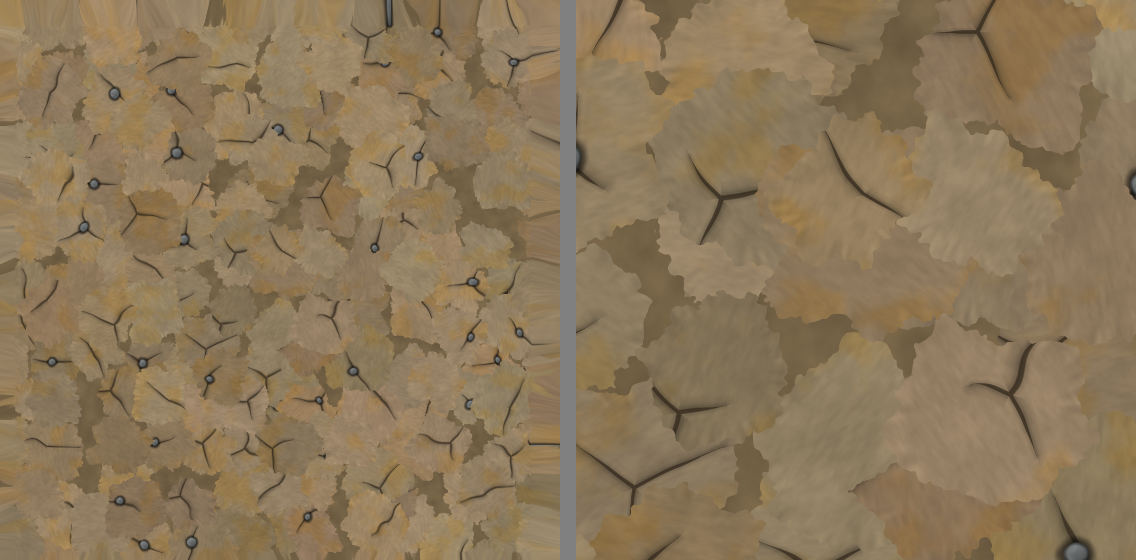
Left: the whole. Right: its middle third, enlarged.
Write a Shadertoy shader that draws this texture.

```glsl
struct Shard { vec2 local; vec4 seed; float edge; float rank; };

vec4 hash4(vec2 p) {
    vec4 h = fract(p.xyxy * vec4(0.1031, 0.1030, 0.0973, 0.1099));
    h += dot(h, h.wzxy + 33.33);
    return fract((h.xxyz + h.yzzw) * h.zywx);
}

float noise(vec2 p) {
    vec2 i = floor(p), f = fract(p);
    f = f * f * (3.0 - 2.0 * f);
    return mix(mix(hash4(i).x, hash4(i + vec2(1, 0)).x, f.x),
               mix(hash4(i + vec2(0, 1)).x, hash4(i + vec2(1, 1)).x, f.x), f.y);
}

float fbm(vec2 p) {
    float sum = 0.0, amp = 0.5;
    for (int i = 0; i < 4; i++) {
        sum += amp * noise(p);
        p = mat2(1.6, 1.2, -1.2, 1.6) * p + 7.3;
        amp *= 0.5;
    }
    return sum / 0.94;
}

mat2 turn(float a) { return mat2(cos(a), sin(a), -sin(a), cos(a)); }

// Signed distance to a blocky outline with a ragged rim
float outline(vec2 q, vec4 seed) {
    vec2 dir = normalize(q + 1e-5), off = seed.xy * 90.0;
    vec2 b = abs(turn(seed.z * 6.28) * q) * vec2(1.0, 0.85 + 0.35 * seed.w);
    float radius = mix(0.042, 0.058, seed.y);
    radius += 0.020 * (noise(dir * 2.2 + off) - 0.5);
    radius += 0.009 * (noise(dir * 7.0 + off) - 0.5);
    radius += 0.004 * (noise(q * 330.0 + off) - 0.5);
    return pow(dot(b * b * b, vec2(1)), 1.0 / 3.0) - radius;
}

// Grey pebble with a dark rim and light from the upper left
vec3 addPebble(vec3 col, vec2 q, vec4 seed, float px) {
    float radius = mix(0.006, 0.010, seed.y);
    vec2 b = turn(seed.x * 6.28) * q * vec2(1.0, 1.0 + 0.4 * seed.z);
    float d = length(b) - radius + 0.002 * (noise(q * 160.0 + seed.xy * 50.0) - 0.5);
    col *= 1.0 - 0.55 * smoothstep(0.006, 0.0, d);
    float light = dot(q, vec2(-0.6, 0.8)) / radius;
    vec3 grey = vec3(0.41, 0.42, 0.42) + 0.13 * light + 0.08 * (fbm(q * 300.0) - 0.5);
    grey *= 1.0 - 0.5 * smoothstep(-0.0025, 0.0, d);
    return mix(col, grey, smoothstep(px, -px, d));
}

// Sandstone surface of one shard, with its cracks
vec3 stone(Shard s, float px) {
    vec2 q = s.local, off = s.seed.zw * 70.0;
    vec4 r = hash4(s.seed.xy * 517.0 + 3.0), t = hash4(s.seed.zw * 431.0 + 9.0);
    vec3 col = mix(vec3(0.57, 0.48, 0.35), vec3(0.565, 0.485, 0.39), r.x);
    col = mix(col, vec3(0.60, 0.53, 0.415), 0.7 * r.y);
    col *= 0.90 + 0.17 * r.z;
    col += vec3(0.012, -0.005, -0.006) * (r.w * 2.0 - 1.0);

    // Ochre stains, brushed grain and rim facets
    float stain = fbm(q * 28.0 + off);
    col = mix(col, col * vec3(1.03, 0.97, 0.80), smoothstep(0.48, 0.75, stain));
    col *= 1.0 + 0.16 * (fbm(q * 45.0 + off + 20.0) - 0.5);
    vec2 g = turn(t.x * 6.28) * q;
    col *= 1.0 + 0.13 * (fbm(g * vec2(130.0, 330.0) + off) - 0.5);
    float facet = noise(normalize(q + 1e-5) * 11.0 + off) - 0.5;
    col *= 1.0 + 0.14 * facet * smoothstep(-0.014, -0.003, s.edge);

    // Two or three bent cracks meeting at a joint
    if (t.y < 0.62) {
        vec2 joint = (r.zw - 0.5) * 0.055;
        vec2 c = q - joint;
        vec2 bent = c + 0.012 * (vec2(noise(q * 38.0 + off), noise(q * 38.0 - off)) - 0.5);
        float line = 1.0, side = 1.0;
        for (int i = 0; i < 3; i++) {
            if (i == 2 && t.z < 0.55) break;
            float spread = t.z < 0.55 ? 2.85 : 2.1;
            vec2 a = turn(-t.w * 6.28 - float(i) * spread - 0.5 * r.x) * bent;
            float reach = mix(0.025, 0.060, fract(t.w * 7.0 + float(i) * 0.37));
            float d = length(vec2(a.x - clamp(a.x, 0.0, reach), a.y));
            d += 0.0013 * smoothstep(0.3, 1.0, a.x / reach);
            if (d < line) { line = d; side = sign(a.y); }
        }
        col *= 1.0 - (0.20 + 0.08 * side) * smoothstep(0.010, 0.0, line);
        col *= 1.0 + 0.07 * smoothstep(0.002, 0.004, line) * smoothstep(0.008, 0.004, line);
        col = mix(col, vec3(0.21, 0.17, 0.12), 0.8 * smoothstep(0.0013 + px, 0.0013 - px, line));
        if (t.y < 0.25) col = addPebble(col, c, r, px);
    }
    return col;
}

void mainImage(out vec4 fragColor, in vec2 fragCoord) {
    vec2 uv = fragCoord / iResolution.xy;
    float px = 0.8 / iResolution.y;

    // Streaks fanning out along the border
    vec2 inner = clamp(uv, vec2(0.025, 0.012), vec2(0.95, 0.955));
    vec2 outer = uv - inner;
    vec2 p = inner + outer * 0.12 + outer.yx * 1.2 * (noise(inner * 26.0) - 0.5);

    // Keep the two uppermost shards covering this point
    const float CELLS = 13.0;
    vec2 cell = floor(p * CELLS);
    Shard top = Shard(vec2(0), vec4(0), 1.0, -1.0);
    Shard under = top;
    for (int y = -1; y <= 1; y++)
    for (int x = -1; x <= 1; x++) {
        vec2 id = cell + vec2(x, y);
        vec4 seed = hash4(id + 41.0), place = hash4(id + 137.0);
        vec2 q = p - (id + 0.5 + 0.8 * (place.xy - 0.5)) / CELLS;
        Shard s = Shard(q, seed, outline(q, seed), place.z);
        if (s.edge > px) continue;
        if (s.rank > top.rank) { under = top; top = s; }
        else if (s.rank > under.rank) under = s;
    }

    // Shadowed ground shows through the gaps
    vec3 col = vec3(0.45, 0.38, 0.27) * (0.85 + 0.3 * fbm(p * 50.0));
    if (under.rank >= 0.0) col = mix(col, stone(under, px), smoothstep(px, -px, under.edge));
    if (top.rank >= 0.0) col = mix(col, stone(top, px), smoothstep(px, -px, top.edge));
    fragColor = vec4(col, 1.0);
}
```
